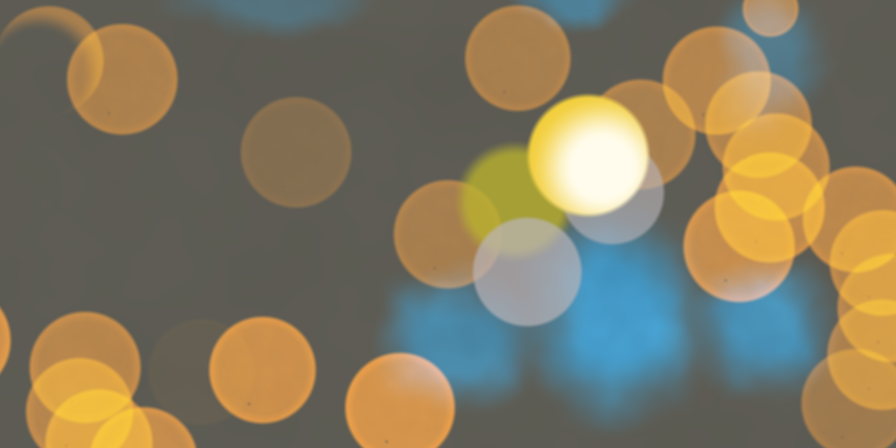
Write a Shadertoy shader that draws this background.

```glsl
// Out-of-focus night lights: translucent amber discs strung along curves,
// over a warm grey ground with soft blue clouds and one bright yellow lamp.
// Discs are screen-blended, so overlaps brighten; noise warps and grains them.

const vec3 GROUND = vec3(0.364, 0.358, 0.326);
const vec3 BLUE   = vec3(0.27, 0.61, 0.79);
const vec3 AMBER  = vec3(0.77, 0.36, -0.05);  // light added by a full disc
const vec3 PALE   = vec3(0.73, 0.71, 0.73);
const vec3 OLIVE  = vec3(0.73, 0.70, 0.18);
const vec3 YELLOW = vec3(0.95, 0.81, 0.24);
const vec3 WHITE  = vec3(1.0, 0.99, 0.93);
const float RADIUS = 0.121;                   // disc radius, canvas height = 1
const float EDGE   = 0.006;                   // edge softness of sharp discs
const float RIM    = 0.16;                    // extra light near the disc edge
const float GRAIN  = 0.07;
const float WARP   = 0.07;

float hash(vec2 p) {
    vec3 q = fract(vec3(p.xyx) * 0.1031);
    q += dot(q, q.yzx + 33.33);
    return fract((q.x + q.y) * q.z);
}

vec2 gradient(vec2 cell) {
    float angle = 6.2832 * hash(cell);
    return vec2(cos(angle), sin(angle));
}

float gradientNoise(vec2 p) {
    vec2 i = floor(p), f = fract(p);
    vec2 u = f * f * f * (f * (f * 6.0 - 15.0) + 10.0);
    vec2 e = vec2(1.0, 0.0);
    float low  = mix(dot(gradient(i), f), dot(gradient(i + e), f - e), u.x);
    float high = mix(dot(gradient(i + e.yx), f - e.yx),
                     dot(gradient(i + 1.0), f - 1.0), u.x);
    return mix(low, high, u.y);
}

float fbm(vec2 p) {
    float sum = 0.0, gain = 0.6;
    for (int i = 0; i < 3; i++) {
        sum += gain * gradientNoise(p);
        p = p * 2.1 + 7.3;
        gain *= 0.5;
    }
    return sum;
}

float disc(vec2 p, vec2 centre, float radius, float soft) {
    return 1.0 - smoothstep(-soft, soft, length(p - centre) - radius);
}

float cloud(vec2 p, vec2 centre, vec2 size) {
    return 1.0 - smoothstep(0.3, 1.0, length((p - centre) / size));
}

vec3 screenBlend(vec3 base, vec3 light) {
    return 1.0 - (1.0 - base) * (1.0 - light);
}

// One amber disc with a brighter rim, fine grain and a dust speck
vec3 addLamp(vec3 col, vec2 p, vec2 centre, float radius, float strength) {
    float r = length(p - centre) / radius;
    float body = 0.95 + RIM * smoothstep(0.8, 0.98, r);
    body += GRAIN * fbm((p - centre) * 22.0 + centre * 50.0);
    body -= 0.4 * strength * disc(p, centre - vec2(0.03, 0.076), 0.003, 0.005);
    return screenBlend(col, AMBER * strength * body * disc(p, centre, radius, EDGE));
}

// Discs spaced along a quadratic curve; strength runs from .x to .y
vec3 addChain(vec3 col, vec2 p, vec2 a, vec2 b, vec2 c, int count, vec2 strength) {
    for (int i = 0; i < count; i++) {
        float t = float(i) / float(max(count - 1, 1));
        vec2 centre = mix(mix(a, b, t), mix(b, c, t), t);
        float vary = hash(centre * 91.7) - 0.5;
        col = addLamp(col, p, centre, RADIUS * (1.0 + 0.06 * vary),
                      mix(strength.x, strength.y, t) * (1.0 + 0.16 * vary));
    }
    return col;
}

void mainImage(out vec4 fragColor, in vec2 fragCoord) {
    vec2 p = fragCoord / iResolution.y;
    vec3 col = GROUND + 0.018 * fbm(p * 3.0);

    // Blue clouds
    vec2 w = p + WARP * vec2(fbm(p * 5.0), fbm(p * 5.0 + 19.0));
    float clear = 1.0 - cloud(w, vec2(1.37, 0.30), vec2(0.24, 0.29));
    clear *= 1.0 - 0.75 * cloud(w, vec2(1.02, 0.24), vec2(0.21, 0.19));
    clear *= 1.0 - 0.85 * cloud(w, vec2(1.71, 0.27), vec2(0.19, 0.18));
    clear *= 1.0 - 0.6 * cloud(w, vec2(1.28, 1.01), vec2(0.15, 0.09));
    clear *= 1.0 - 0.35 * cloud(w, vec2(0.60, 1.00), vec2(0.28, 0.10));
    clear *= 1.0 - 0.45 * cloud(w, vec2(1.72, 0.87), vec2(0.14, 0.20));
    col = mix(col, BLUE * (1.0 + 0.15 * fbm(p * 6.0)), 1.0 - clear);

    // Amber discs: dim ones, then the bright clusters
    col = addChain(col, p, vec2(0.273, 0.823), vec2(0.47, 0.74), vec2(0.661, 0.66), 2, vec2(0.64, 0.31));
    col = addChain(col, p, vec2(1.156, 0.87), vec2(1.30, 0.79), vec2(1.43, 0.70), 2, vec2(0.68, 0.62));
    col = addChain(col, p, vec2(1.0, 0.477), vec2(1.0), vec2(1.0), 1, vec2(0.62));
    col = addChain(col, p, vec2(0.586, 0.174), vec2(0.74, 0.13), vec2(0.893, 0.09), 2, vec2(0.98));
    col = addChain(col, p, vec2(0.19, 0.18), vec2(0.13, 0.01), vec2(0.32, -0.03), 4, vec2(0.72, 0.88));
    col = addChain(col, p, vec2(1.60, 0.82), vec2(1.84, 0.62), vec2(1.65, 0.45), 5, vec2(0.74, 0.82));
    col = addChain(col, p, vec2(1.91, 0.51), vec2(2.07, 0.32), vec2(1.91, 0.10), 5, vec2(0.86, 0.55));
    col = addChain(col, p, vec2(-0.10, 0.24), vec2(0.17, 0.20), vec2(0.45, 0.17), 2, vec2(0.9, 0.07));
    col = addLamp(col, p, vec2(1.72, 0.98), 0.062, 0.75);
    float crescent = disc(p, vec2(0.11, 0.865), RADIUS, EDGE) * (1.0 - disc(p, vec2(0.085, 0.835), RADIUS, 0.025));
    col = screenBlend(col, 0.6 * AMBER * crescent);

    // Olive haze, pale discs and the bright lamp
    col = mix(col, OLIVE, 0.78 * disc(p, vec2(1.15, 0.55), RADIUS, 0.02));
    col = mix(col, PALE, 0.62 * disc(p, vec2(1.367, 0.57), 0.115, EDGE));
    col = mix(col, PALE, 0.70 * disc(p, vec2(1.177, 0.393), RADIUS, EDGE));
    vec3 lamp = mix(YELLOW, WHITE, disc(p, vec2(1.345, 0.625), 0.115, 0.055));
    col = mix(col, lamp, disc(p, vec2(1.313, 0.653), 0.134, 0.008));

    fragColor = vec4(clamp(col, 0.0, 1.0), 1.0);
}
```
